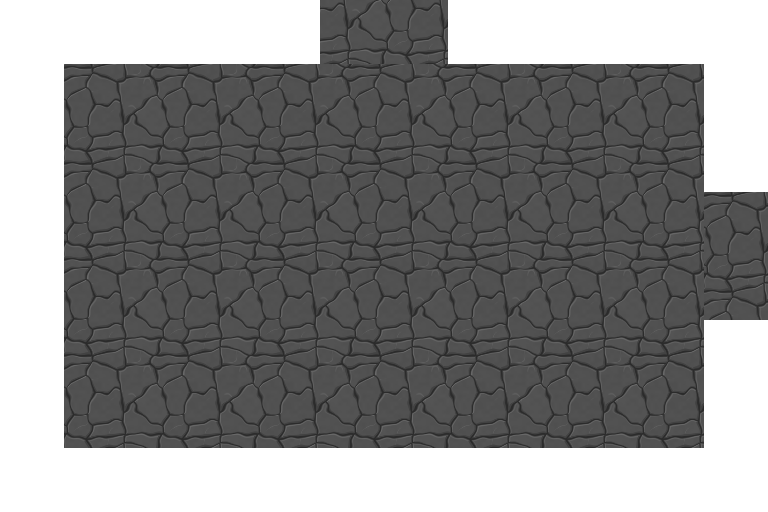
Give the GLSL for this texture, as a WebGL 2 fragment shader.

```glsl
#version 300 es
precision highp float;
// A cracked stone floor plan on white: one hall with a door stub above and one at the right.
// Each tile is a wrapping Voronoi pattern, so the same stones repeat 6.67 times across
// and 4 times down; cracks have a dark core, a soft shadow and a thin lit rim.

uniform vec2 u_resolution;
out vec4 fragColor;

const vec2 GRID = vec2(12.0, 8.0);       // canvas size in floor squares
const float TILE = 1.5;                  // side of one repeat, in squares
const vec2 STONES = vec2(3.0, 5.0);      // stones per repeat
const float JITTER = 0.86;               // scatter of stone centres
const float SQUEEZE = 0.08;              // flattens stones near the tile seam
const float CORE_WIDTH = 0.0065;         // half widths, in tiles
const float SHADOW_WIDTH = 0.017;
const float RIM_WIDTH = 0.006;
const float TAU = 6.2831853;

const vec3 PAPER = vec3(1.0);
const vec3 STONE = vec3(0.32);
const vec3 SHADOW = vec3(0.26);
const vec3 CORE = vec3(0.17);
const vec3 RIM = vec3(0.43);
const vec2 TO_LIGHT = vec2(-0.6, -0.8);  // tile y points down

float hash(vec2 p) {
    return fract(sin(dot(p, vec2(127.1, 311.7))) * 43758.5453);
}

vec2 hash2(vec2 p) {
    return vec2(hash(p), hash(p + 47.3));
}

// Value noise that wraps once per tile
float wrapNoise(vec2 t, float cells) {
    vec2 g = t * cells;
    vec2 i = floor(g), f = fract(g);
    f = f * f * (3.0 - 2.0 * f);
    vec2 a = mod(i, cells), b = mod(i + 1.0, cells);
    return mix(mix(hash(a), hash(vec2(b.x, a.y)), f.x),
               mix(hash(vec2(a.x, b.y)), hash(b), f.x), f.y);
}

float box(vec2 p, vec2 low, vec2 high) {
    vec2 d = abs(p - 0.5 * (low + high)) - 0.5 * (high - low);
    return max(d.x, d.y);
}

// Offset to the centre of a stone, in tiles
vec2 stoneOffset(vec2 cell, vec2 g) {
    vec2 centre = 0.5 + JITTER * (hash2(mod(cell, STONES) + 3.0) - 0.5);
    return (cell + centre - g) / STONES;
}

// x: distance to the crack, yz: direction to it, w: random value of the stone
vec4 nearestCrack(vec2 t) {
    float slope = 1.0 + TAU * SQUEEZE * cos(TAU * t.y);
    vec2 wobble = vec2(wrapNoise(t, 11.0), wrapNoise(t + 0.37, 11.0)) - 0.5;
    vec2 g = (t + vec2(0.0, SQUEEZE * sin(TAU * t.y)) + 0.05 * wobble) * STONES;
    vec2 base = floor(g), home = base, nearest = vec2(9.0);
    for (int y = -2; y <= 2; y++)
    for (int x = -2; x <= 2; x++) {
        vec2 cell = base + vec2(x, y);
        vec2 r = stoneOffset(cell, g);
        if (dot(r, r) < dot(nearest, nearest)) { nearest = r; home = cell; }
    }
    vec3 crack = vec3(9.0, 0.0, 1.0);
    for (int y = -3; y <= 3; y++)
    for (int x = -2; x <= 2; x++) {
        vec2 cell = home + vec2(x, y);
        if (x == 0 && y == 0) continue;
        vec2 r = stoneOffset(cell, g);
        vec2 n = normalize(r - nearest);
        float d = dot(0.5 * (r + nearest), n) / length(n * vec2(1.0, slope));
        if (d < crack.x) crack = vec3(d, n);
    }
    return vec4(crack, hash(mod(home, STONES) + 8.1));
}

vec3 stoneColour(vec2 t, float aa) {
    vec4 crack = nearestCrack(t);
    float facing = dot(crack.yz, TO_LIGHT);
    float wear = wrapNoise(t + 0.21, 9.0);

    // Flat stone with faint mottling and short pale scratches
    vec3 colour = STONE + 0.012 * (crack.w - 0.5) + 0.015 * (wrapNoise(t, 24.0) - 0.5);
    float vein = abs(wrapNoise(t + 0.63, 6.0) - 0.5);
    float scratch = smoothstep(0.03, 0.0, vein) * smoothstep(0.62, 0.8, wrapNoise(t + 0.4, 7.0));
    colour = mix(colour, RIM, 0.45 * scratch);

    // Shadow is wider away from the light, the rim sits on the lit side
    float shadowWidth = SHADOW_WIDTH * mix(0.35, 1.5, wear) * (1.0 - 0.4 * facing);
    float coreWidth = CORE_WIDTH * mix(0.4, 1.6, wear);
    float rimPlace = abs(crack.x - shadowWidth - RIM_WIDTH);
    float rim = 1.0 - smoothstep(0.0, RIM_WIDTH + 0.5 * aa, rimPlace);
    colour = mix(colour, RIM, rim * smoothstep(0.0, 0.8, facing) * mix(0.9, 0.3, wear));
    colour = mix(colour, SHADOW, 1.0 - smoothstep(-0.5 * aa, 0.5 * aa, crack.x - shadowWidth));
    return mix(colour, CORE, 1.0 - smoothstep(-0.5 * aa, 0.5 * aa, crack.x - coreWidth));
}

void main() {
    vec2 p = gl_FragCoord.xy / u_resolution * GRID;
    float pixel = GRID.x / u_resolution.x;

    // Floor plan; the stubs overlap the hall so that no seam shows
    float hall = box(p, vec2(1.0), vec2(11.0, 7.0));
    float topDoor = box(p, vec2(5.0, 6.0), vec2(7.0, 9.0));
    float rightDoor = box(p, vec2(10.0, 3.0), vec2(13.0, 5.0));
    float plan = min(hall, min(topDoor, rightDoor));

    // Each part lays its tiles from its own corner
    vec2 corner = vec2(1.0, 7.0);
    if (hall > 0.0) corner = p.y > 6.5 ? vec2(4.5, 8.5) : vec2(11.0, 5.0);
    vec2 t = vec2(p.x - corner.x, corner.y - p.y) / TILE;

    vec3 floorColour = stoneColour(fract(t), pixel / TILE);
    float cover = 1.0 - smoothstep(-0.5 * pixel, 0.5 * pixel, plan);
    fragColor = vec4(mix(PAPER, floorColour, cover), 1.0);
}
```
